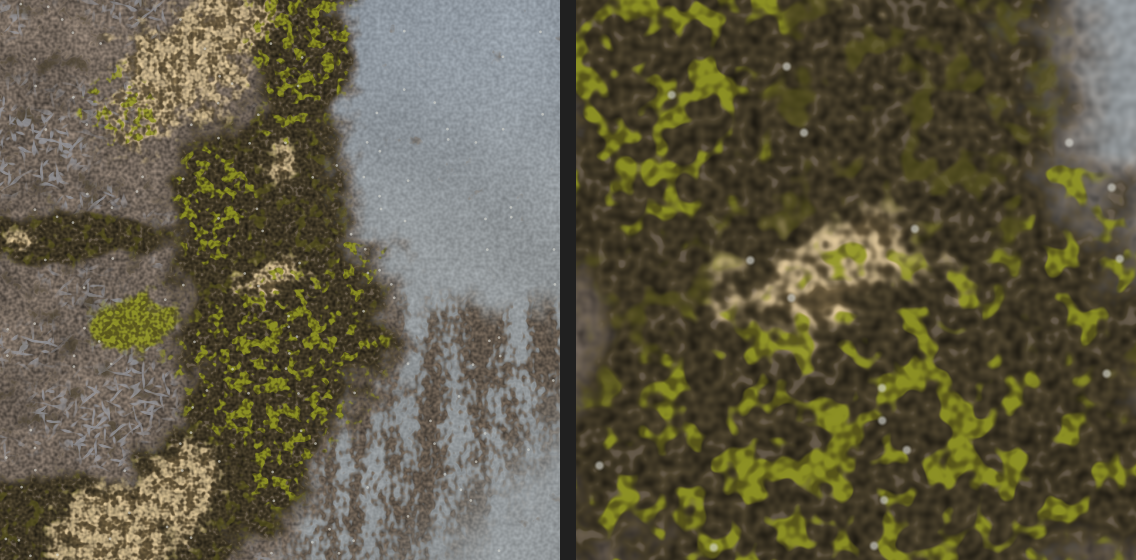
Left: the whole. Right: its middle third, enlarged.
Write a three.js fragment shader that draws this texture.

```glsl
// Weathered concrete with a ragged band of moss, tan lichen and stained streaks.
varying vec2 vUv;

const vec3 STONE = vec3(0.43, 0.385, 0.345);
const vec3 PALE_FLECK = vec3(0.60, 0.61, 0.64);
const vec3 CONCRETE = vec3(0.57, 0.59, 0.60);
const vec3 STAIN = vec3(0.34, 0.29, 0.24);
const vec3 SOIL = vec3(0.235, 0.205, 0.135);
const vec3 OLIVE = vec3(0.35, 0.34, 0.10);
const vec3 LIME = vec3(0.57, 0.59, 0.14);
const vec3 LICHEN = vec3(0.74, 0.66, 0.51);
const vec3 LICHEN_PORE = vec3(0.40, 0.34, 0.23);
const float GRAIN_SCALE = 165.0;
const float EDGE_WARP = 0.05;
const float EDGE_RAGGED = 0.24;
const float SPECK_GRID = 42.0;
const float SPECK_RADIUS = 0.1;

vec2 hash2(vec2 p) {
  vec3 q = fract(p.xyx * vec3(0.1031, 0.1030, 0.0973));
  q += dot(q, q.yzx + 33.33);
  return fract((q.xx + q.yz) * q.zy);
}

float cornerSlope(vec2 cell, vec2 offset) {
  float angle = 6.2832 * hash2(cell).x;
  return dot(vec2(cos(angle), sin(angle)), offset);
}

float gradientNoise(vec2 p) {
  vec2 i = floor(p), f = fract(p);
  vec2 u = f * f * f * (f * (f * 6.0 - 15.0) + 10.0);
  vec2 e = vec2(1.0, 0.0);
  return mix(mix(cornerSlope(i, f), cornerSlope(i + e, f - e), u.x),
             mix(cornerSlope(i + e.yx, f - e.yx), cornerSlope(i + 1.0, f - 1.0), u.x), u.y);
}

float fbm(vec2 p) {
  float sum = 0.0, amp = 1.0;
  for (int i = 0; i < 4; i++) {
    sum += amp * gradientNoise(p);
    p = mat2(1.6, 1.2, -1.2, 1.6) * p + 7.3;
    amp *= 0.5;
  }
  return sum;
}

// Positive inside an ellipse, one at its centre
float blob(vec2 p, float x, float y, float rx, float ry) {
  return 1.0 - length((p - vec2(x, y)) / vec2(rx, ry));
}

float mossField(vec2 p) {
  float band = max(blob(p, 0.53, 0.95, 0.085, 0.30), blob(p, 0.47, 0.62, 0.17, 0.20));
  band = max(band, max(blob(p, 0.50, 0.42, 0.19, 0.22), blob(p, 0.44, 0.24, 0.12, 0.20)));
  float foot = max(blob(p, 0.10, 0.04, 0.24, 0.12), blob(p, 0.33, 0.10, 0.10, 0.15));
  return max(max(band, foot), blob(p, 0.12, 0.58, 0.20, 0.055));
}

float limeField(vec2 p) {
  float high = max(blob(p, 0.53, 0.93, 0.09, 0.18), blob(p, 0.38, 0.63, 0.07, 0.10));
  float low = max(blob(p, 0.49, 0.34, 0.17, 0.17), blob(p, 0.49, 0.20, 0.07, 0.08));
  float side = max(blob(p, 0.22, 0.81, 0.06, 0.07), blob(p, 0.64, 0.52, 0.05, 0.05));
  return max(max(high, low), side);
}

float lichenField(vec2 p) {
  vec2 slant = vec2(p.x - 0.6 * (p.y - 0.88), p.y);
  float top = max(blob(slant, 0.33, 0.89, 0.13, 0.16), blob(p, 0.25, 0.82, 0.06, 0.06));
  float foot = max(blob(p, 0.32, 0.12, 0.08, 0.09), blob(p, 0.21, 0.04, 0.11, 0.11));
  float sprinkles = max(blob(p, 0.48, 0.50, 0.10, 0.09), blob(p, 0.50, 0.70, 0.08, 0.09));
  return max(max(top, foot), max(sprinkles, blob(p, 0.04, 0.58, 0.08, 0.06)) - 0.5);
}

// Short pale scratches in three directions
float scratches(vec2 p) {
  float mark = 0.0;
  for (int i = 0; i < 3; i++) {
    float a = 0.95 * float(i) - 0.25;
    vec2 q = mat2(cos(a), -sin(a), sin(a), cos(a)) * p;
    mark = max(mark, smoothstep(0.18, 0.42, gradientNoise(q * vec2(38.0, 105.0) + 17.0 * float(i))));
  }
  return mark * smoothstep(-0.2, 0.3, fbm(p * 6.0 + 3.0));
}

float specks(vec2 p) {
  vec2 cell = floor(p * SPECK_GRID);
  vec2 centre = 0.25 + 0.5 * hash2(cell + 5.0);
  float present = step(0.93, hash2(cell + 71.0).y);
  return present * (1.0 - smoothstep(SPECK_RADIUS * 0.5, SPECK_RADIUS * 1.5, distance(fract(p * SPECK_GRID), centre)));
}

void main() {
  vec2 p = vUv;
  vec2 w = p + EDGE_WARP * vec2(fbm(p * 7.0), fbm(p * 7.0 + 19.0));
  float rough = fbm(p * 22.0 + 4.0);
  float grain = gradientNoise(p * GRAIN_SCALE) + 0.7 * gradientNoise(p * 85.0);
  float clumps = gradientNoise(p * 40.0 + 9.0) + 0.7 * gradientNoise(p * 95.0);

  // Brown stone on the left
  vec3 stone = STONE * (1.0 + 0.45 * grain + 0.22 * fbm(p * 9.0));
  stone = mix(stone, SOIL, 0.6 * smoothstep(0.2, 0.65, rough + 0.4 * grain));
  stone = mix(stone, PALE_FLECK, 0.75 * scratches(p));

  // Concrete on the right, with vertical stains below
  vec3 concrete = CONCRETE * (1.0 + 0.14 * grain + 0.08 * fbm(p * 5.0));
  concrete += vec3(-0.015, 0.0, 0.025) * smoothstep(0.5, 1.0, p.y);
  float streak = gradientNoise(vec2(p.x * 24.0, p.y * 3.5)) + 0.7 * gradientNoise(p * vec2(115.0, 65.0));
  float stained = 1.0 - smoothstep(0.42, 0.49, w.y + 0.03 * rough);
  stained *= smoothstep(-0.16, 0.10, w.y - 0.95 * (w.x - 0.72));
  float stain = stained * smoothstep(-0.35, 0.25, streak + 0.5 * rough + 0.3 * grain);
  stain = max(stain, 0.55 * smoothstep(0.48, 0.85, rough + 0.2 * grain));
  concrete = mix(concrete, STAIN * (1.0 + 0.5 * grain), 0.88 * stain);
  vec3 color = mix(stone, concrete, smoothstep(0.43, 0.54, w.x + 0.04 * rough));

  // Soil band with a dirty halo
  float moss = mossField(w) + EDGE_RAGGED * rough;
  color = mix(color, STONE * (0.95 + 0.5 * grain), 0.75 * smoothstep(-0.32, -0.02, moss));
  float soilMask = smoothstep(-0.10, 0.16, moss + 0.12 * grain);
  vec3 soil = SOIL * (1.0 + 0.6 * grain);
  soil = mix(soil, STONE, 0.6 * smoothstep(0.28, 0.7, grain + 0.4 * rough));
  soil = mix(soil, OLIVE, 0.6 * smoothstep(0.05, 0.45, clumps));
  color = mix(color, soil, 0.96 * soilMask);

  // Crumbly tan lichen
  float lichen = smoothstep(-0.05, 0.35, lichenField(w) + 0.3 * rough + 0.35 * clumps);
  vec3 crust = mix(LICHEN_PORE, LICHEN, smoothstep(-0.35, 0.30, clumps + 0.5 * grain));
  color = mix(color, crust * (1.0 + 0.35 * grain), 0.92 * lichen);

  // Bright moss tufts and one dense cushion
  float tufts = smoothstep(0.18, 0.42, clumps + 0.5 * min(limeField(w), 0.4) - 0.02);
  tufts *= smoothstep(-0.2, 0.1, limeField(w) + 0.2 * rough);
  float cushion = smoothstep(-0.05, 0.25, blob(w, 0.24, 0.42, 0.075, 0.07) + 0.2 * rough + 0.2 * clumps);
  vec3 leaf = mix(OLIVE, LIME, smoothstep(-0.35, 0.4, grain + 0.4 * clumps));
  color = mix(color, leaf, 0.9 * max(tufts, cushion));

  color = mix(color, vec3(0.83, 0.83, 0.80), 0.65 * specks(p));
  gl_FragColor = vec4(clamp(color, 0.0, 1.0), 1.0);
}
```
